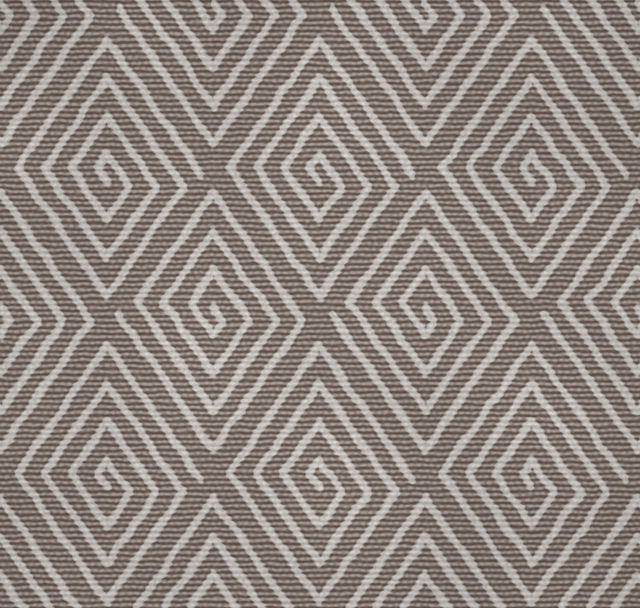
This pattern is drawn by a Shadertoy shader. Its source:

```glsl
const float TAU = 6.2831853;

vec2 hashGradient(vec2 cell) {
    vec3 h = fract(cell.xyx * vec3(0.1031, 0.1030, 0.0973));
    h += dot(h, h.yzx + 33.33);
    float angle = TAU * fract((h.x + h.y) * h.z);
    return vec2(cos(angle), sin(angle));
}

float gradientNoise(vec2 p) {
    vec2 i = floor(p), f = fract(p);
    vec2 w = f * f * f * (f * (f * 6.0 - 15.0) + 10.0);
    vec2 e = vec2(1.0, 0.0);
    float low = mix(dot(hashGradient(i), f), dot(hashGradient(i + e), f - e), w.x);
    float high = mix(dot(hashGradient(i + e.yx), f - e.yx), dot(hashGradient(i + 1.0), f - 1.0), w.x);
    return mix(low, high, w.y);
}

float segmentDistance(vec2 p, vec2 a, vec2 b) {
    vec2 ab = b - a;
    float t = clamp(dot(p - a, ab) / max(dot(ab, ab), 1e-6), 0.0, 1.0);
    return length(p - a - ab * t);
}

// Square spiral in diagonal coordinates, wound inwards from its right corner
float diamondSpiral(vec2 p) {
    vec2 q = vec2(p.x + p.y / 1.43, p.y / 1.43 - p.x);
    float pitch = 0.252, d = 1e3;
    for (int k = 0; k < 4; k++) {
        float upper = 0.882 - pitch * float(k);
        float lower = 0.807 - pitch * float(k);
        vec2 top = vec2(upper), left = vec2(-lower, upper), bottom = vec2(-lower);
        d = min(d, segmentDistance(q, vec2(upper, -min(lower + pitch, 0.89)), top));
        d = min(d, segmentDistance(q, top, left));
        d = min(d, segmentDistance(q, left, bottom));
        d = min(d, segmentDistance(q, bottom, vec2(max(upper - pitch, -lower), -lower)));
    }
    return d;
}

vec2 repeatAround(vec2 p, vec2 center) {
    vec2 cell = vec2(2.0, 2.88);
    return mod(p - center + 0.5 * cell, cell) - 0.5 * cell;
}

void mainImage(out vec4 fragColor, in vec2 fragCoord) {
    // One unit is half the width of a repeat
    vec2 p = fragCoord / iResolution.y * 5.73;
    float pixel = 5.73 / iResolution.y;

    // Ribbed rows of offset stitches
    vec2 weave = p * vec2(15.5, 18.2);
    weave.y += 0.22 * gradientNoise(p * vec2(3.0, 5.0)) + 0.16 * gradientNoise(weave * 0.7);
    float row = floor(weave.y);
    float stitchPhase = TAU * (weave.x + 0.5 * mod(row, 2.0) + 0.3 * gradientNoise(vec2(weave.x * 0.4, row + 0.5)));
    float rib = 0.5 - 0.5 * cos(TAU * weave.y);
    float bead = 0.5 + 0.5 * cos(stitchPhase);
    float thread = rib * (0.68 + 0.32 * bead);
    float fiber = gradientNoise(p * vec2(25.0, 33.0));
    float wear = gradientNoise(p * 0.8 + 7.0);

    // Staggered spirals, with every other row turned half round
    vec2 wobble = 0.03 * vec2(gradientNoise(p * 5.0), gradientNoise(p * 5.0 + 31.0));
    float d = min(diamondSpiral(repeatAround(p + wobble, vec2(3.008, 4.094))),
                  diamondSpiral(-repeatAround(p + wobble, vec2(2.008, 2.756))));
    d += 0.012 * (0.5 - rib) + 0.012 * fiber;
    float soft = 0.010 + 0.7 * pixel;
    float line = 1.0 - smoothstep(0.046 - soft, 0.046 + soft, d);
    float crease = smoothstep(0.04, 0.06, d) * (1.0 - smoothstep(0.06, 0.10, d));

    // Brown ground and pale raised yarn
    vec3 ground = mix(vec3(0.36, 0.31, 0.28), vec3(0.65, 0.61, 0.59), clamp(thread * 1.1 + 0.3 * fiber, 0.0, 1.0));
    ground *= 1.0 - 0.06 * crease;
    float sheen = clamp(0.35 + 0.55 * thread + 0.4 * fiber - 6.0 * max(d - 0.02, 0.0), 0.0, 1.0);
    vec3 yarn = mix(vec3(0.62, 0.59, 0.57), vec3(0.83, 0.82, 0.81), sheen);
    vec3 color = mix(ground, yarn, line) * (1.0 + 0.06 * wear);

    // Slight falloff towards the corners
    vec2 edge = fragCoord / iResolution.xy - 0.5;
    color *= 1.03 - 0.16 * dot(edge, edge);
    fragColor = vec4(color, 1.0);
}
```
